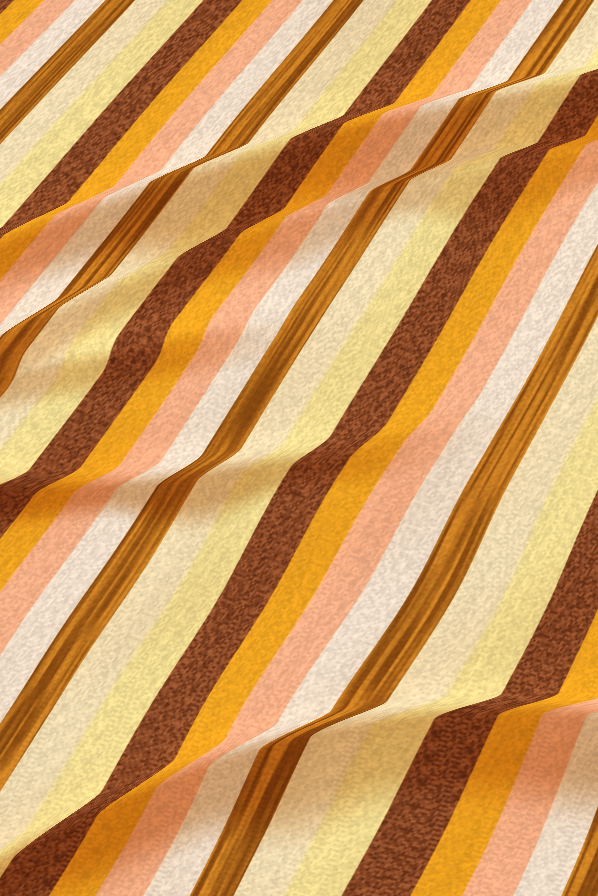
A Shadertoy shader for this texture:

```glsl
// Rumpled cotton cloth with slanting warm stripes, soft folds and a fine weave.

// Lengths are in canvas widths, measured from the top left corner.
const float STRIPE_X = 0.951;      // left edge of a brown stripe, extended to y = STRIPE_Y
const float STRIPE_Y = 0.254;
const float SLANT = 0.61;          // sideways run of the stripes per unit down
const float PERIOD_TOP = 0.385;    // width of one repeat at the top edge
const float PERIOD_GROWTH = 0.14;  // widening towards the viewer
const float WEAVE = 0.15;          // contrast of the threads
const vec3 SHADOW_TINT = vec3(0.80, 0.62, 0.42);
const vec3 STREAK_DARK = vec3(0.50, 0.26, 0.06);
const vec3 STREAK_LIGHT = vec3(0.84, 0.54, 0.16);

// One repeat: brown, gold, peach, white, ochre, cream, pale yellow.
const int STRIPES = 7;
const int OCHRE = 4;
const float START[STRIPES] = float[](0.0, 0.17, 0.30, 0.435, 0.57, 0.70, 0.845);
const vec3 STRIPE[STRIPES] = vec3[](
    vec3(0.53, 0.28, 0.15), vec3(0.93, 0.64, 0.13), vec3(0.96, 0.69, 0.53),
    vec3(0.94, 0.87, 0.79), vec3(0.69, 0.41, 0.09), vec3(0.94, 0.86, 0.69),
    vec3(0.94, 0.86, 0.57));

// Folds: crest curve y = a + b x + c x^2, and the x at which the fold dies out.
const int FOLDS = 5;
const vec4 CREST[FOLDS] = vec4[](
    vec4(0.390, -0.408, 0.131, 9.0), vec4(0.550, -0.496, 0.171, 9.0),
    vec4(0.610, -0.200, 0.000, 0.6), vec4(0.790, 0.026, -0.226, 0.9),
    vec4(1.416, -0.588, 0.348, 9.0));
// Stripe shift, softness of the shift, shadow strength, shadow depth.
const vec4 FOLD[FOLDS] = vec4[](
    vec4(0.060, 0.012, 0.65, 0.17), vec4(0.045, 0.014, 0.45, 0.13),
    vec4(-0.020, 0.050, 0.55, 0.10), vec4(0.045, 0.035, 0.75, 0.11),
    vec4(0.082, 0.030, 0.70, 0.20));

float hash(vec2 p) {
    return fract(sin(dot(p, vec2(127.1, 311.7))) * 43758.5453);
}

float noise(vec2 p) {
    vec2 i = floor(p), f = fract(p);
    f = f * f * (3.0 - 2.0 * f);
    return mix(mix(hash(i), hash(i + vec2(1, 0)), f.x),
               mix(hash(i + vec2(0, 1)), hash(i + vec2(1, 1)), f.x), f.y);
}

void mainImage(out vec4 fragColor, in vec2 fragCoord) {
    vec2 p = vec2(fragCoord.x, iResolution.y - fragCoord.y) / iResolution.x;

    // Folds: sideways shift of the stripes, shade below and lit crests
    float shift = 0.0, shade = 0.0, glow = 0.0;
    for (int i = 0; i < FOLDS; i++) {
        float wave = 0.012 * (noise(vec2(p.x * 5.0, float(i) * 7.3)) - 0.5);
        float below = p.y - CREST[i].x - p.x * (CREST[i].y + p.x * CREST[i].z) - wave;
        float reach = 1.0 - smoothstep(0.4 * CREST[i].w, CREST[i].w, p.x);
        float softness = FOLD[i].y;
        float depth = FOLD[i].w * (0.65 + 0.6 * noise(vec2(p.x * 6.0, float(i) * 3.1 + 2.0)));
        shift += FOLD[i].x * reach * smoothstep(-0.3 * softness, softness, below);
        float dimming = smoothstep(0.0, 0.035, below) * (1.0 - smoothstep(0.5 * depth, depth, below));
        shade = max(shade, FOLD[i].z * reach * dimming);
        float offCrest = (below + 0.012) / 0.03;
        glow += reach * exp(-offCrest * offCrest);
    }

    // Stripe coordinate: 0 to 1 across each repeat
    float period = PERIOD_TOP + PERIOD_GROWTH * p.y;
    float sway = 0.016 * (noise(p * vec2(2.5, 5.0)) - 0.5);
    float u = (p.x - STRIPE_X + SLANT * (p.y - STRIPE_Y) + shift + sway) / period;
    float t = fract(u + 0.05) - 0.05;
    float blur = 1.0 / (period * iResolution.x);

    // Stripe colours
    vec3 color = STRIPE[STRIPES - 1];
    for (int i = 0; i < STRIPES; i++) {
        float edge = i == STRIPES - 1 ? 0.012 : blur;
        color = mix(color, STRIPE[i], smoothstep(-edge, edge, t - START[i]));
    }

    // Long uneven yarns, strongest in the ochre stripe
    float yarn = 0.6 * noise(vec2(u * 110.0, p.y * 9.0)) + 0.4 * noise(vec2(u * 55.0, p.y * 4.0));
    float ochre = smoothstep(-blur, blur, t - START[OCHRE])
                * smoothstep(-blur, blur, START[OCHRE + 1] - t);
    vec3 streak = mix(STREAK_DARK, STREAK_LIGHT, smoothstep(0.2, 0.8, yarn));
    color = mix(color, streak, 0.8 * ochre);
    color *= 1.0 + 0.07 * (yarn - 0.5);

    // Twill threads; the brown stripe shows pale flecks
    float thread = noise(vec2(u * 130.0 + p.y * 60.0, p.y * 260.0 - u * 40.0)) - 0.5;
    float brown = smoothstep(-blur, blur, t) * smoothstep(-blur, blur, START[1] - t);
    color *= 1.0 + WEAVE * thread;
    color += brown * vec3(0.22, 0.17, 0.12) * thread;

    // Warm shade in the hollows, light on the crests and gentle unevenness
    float hollow = noise(vec2(p.x * 3.0 + p.y, p.y * 7.0 + p.x * 3.0));
    color *= mix(vec3(1.0), SHADOW_TINT, clamp(shade + 0.22 * (hollow - 0.35), 0.0, 1.0));
    color *= 1.0 + 0.05 * min(glow, 1.0);

    fragColor = vec4(clamp(color, 0.0, 1.0), 1.0);
}
```
